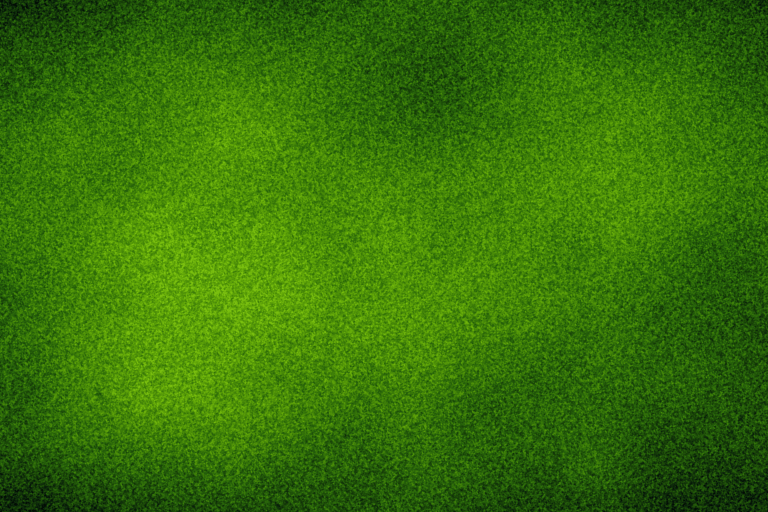
A WebGL 2 fragment shader for this texture:

```glsl
#version 300 es
precision highp float;
// Grainy green felt with soft cloudy shading, a dark vignette and a few small flecks.

uniform vec2 u_resolution;
out vec4 fragColor;

const float CENTRE_TONE = 0.612;    // green level in the middle
const float VIGNETTE = 0.232;       // tone lost at the middle of each edge
const float CLOUD_SCALE = 2.3;      // cloud cells per canvas height
const float CLOUD_AMOUNT = 0.46;
const float GRAIN_SCALE = 255.0;    // coarse grains per canvas height
const float FINE_SCALE = 410.0;     // fine grains per canvas height
const float GRAIN_AMOUNT = 0.34;
const int FLECK_COUNT = 5;
const vec2 FLECK_SIZE = vec2(0.004, 0.011);
const float FLECK_DEPTH = 0.16;

// Colour ramp, ordered and indexed by its green channel.
const int STOPS = 8;
const vec3 RAMP[STOPS] = vec3[STOPS](
    vec3(0.01, 0.05, 0.02), vec3(0.05, 0.16, 0.04),
    vec3(0.10, 0.27, 0.03), vec3(0.15, 0.38, 0.04),
    vec3(0.22, 0.47, 0.03), vec3(0.30, 0.56, 0.03),
    vec3(0.38, 0.65, 0.03), vec3(0.48, 0.75, 0.06));

// Integer hash of a lattice cell, 0 to 1.
float hash(vec2 cell) {
    uvec2 q = uvec2(ivec2(cell)) * uvec2(1597u, 3571u);
    uint h = (q.x ^ (q.y << 11u)) * 747796u + q.y;
    h = (h ^ (h >> 15u)) * 277803u;
    h = (h ^ (h >> 13u)) * 668265u;
    h ^= h >> 16u;
    return float(h & 65535u) / 65535.0;
}

float valueNoise(vec2 p) {
    vec2 cell = floor(p);
    vec2 f = fract(p);
    f = f * f * (3.0 - 2.0 * f);
    float low = mix(hash(cell), hash(cell + vec2(1.0, 0.0)), f.x);
    float high = mix(hash(cell + vec2(0.0, 1.0)), hash(cell + 1.0), f.x);
    return mix(low, high, f.y);
}

mat2 rotation(float angle) {
    float c = cos(angle), s = sin(angle);
    return mat2(c, s, -s, c);
}

// Layered noise centred on zero.
float clouds(vec2 p) {
    float sum = 0.0, weight = 0.57;
    for (int i = 0; i < 3; i++) {
        sum += weight * (valueNoise(p) - 0.5);
        p = rotation(0.6) * p * 2.0 + 17.0;
        weight *= 0.5;
    }
    return sum;
}

// Two turned lattices, so the grain does not line up with the pixel grid.
float grain(vec2 p) {
    float coarse = valueNoise(rotation(0.7) * p * GRAIN_SCALE) - 0.5;
    float fine = valueNoise(rotation(-0.4) * p * FINE_SCALE + 91.0) - 0.5;
    return 0.65 * coarse + 0.55 * fine;
}

// Sparse soft upright smudges.
float flecks(vec2 p, float aspect) {
    float cover = 0.0;
    for (int i = 0; i < FLECK_COUNT; i++) {
        float id = float(i);
        vec2 centre = vec2(hash(vec2(id, 301.0)) * aspect, hash(vec2(id, 302.0)));
        float tilt = hash(vec2(id, 303.0)) - 0.5;
        vec2 d = rotation(tilt) * (p - centre) / FLECK_SIZE;
        cover = max(cover, exp(-dot(d, d)));
    }
    return cover;
}

vec3 rampColour(float tone) {
    vec3 colour = RAMP[0];
    for (int i = 1; i < STOPS; i++) {
        float start = RAMP[i - 1].g;
        float blend = clamp((tone - start) / (RAMP[i].g - start), 0.0, 1.0);
        colour = mix(colour, RAMP[i], blend);
    }
    return colour;
}

void main() {
    vec2 p = gl_FragCoord.xy / u_resolution.y;
    vec2 fromCentre = 2.0 * gl_FragCoord.xy / u_resolution - 1.0;

    // Broad light and shade
    float tone = CENTRE_TONE - VIGNETTE * dot(fromCentre, fromCentre);
    tone += CLOUD_AMOUNT * clouds(p * CLOUD_SCALE + 5.3);

    // Surface detail, a little stronger in the shade
    float grainGain = mix(1.1, 0.95, smoothstep(0.2, 0.6, tone));
    tone += GRAIN_AMOUNT * grainGain * grain(p);
    tone -= FLECK_DEPTH * flecks(p, u_resolution.x / u_resolution.y);

    fragColor = vec4(rampColour(tone), 1.0);
}
```
